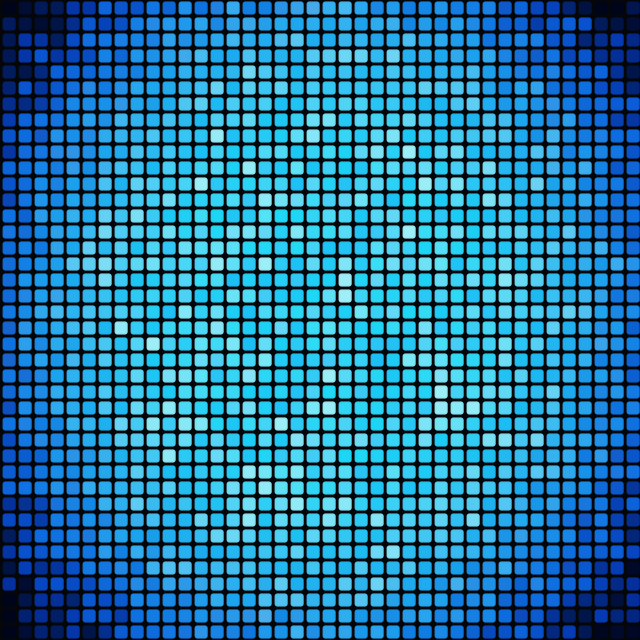
Reproduce this background procedurally as a WebGL 2 fragment shader.

```glsl
#version 300 es
precision highp float;
// A wall of small rounded tiles on black, lit by a broad cyan glow that
// falls through blue to near-black corners. A repeated rounded-box distance
// shapes the tiles; a hash varies the light and paleness of each one.

uniform vec2 u_resolution;
out vec4 fragColor;

const float TILES = 40.0;
const vec2 GRID_SHIFT = vec2(0.07, 0.0);
const float TILE_HALF = 0.41;
const float TILE_CORNER = 0.18;

const vec2 GLOW_CENTER = vec2(0.015, 0.01);
const vec2 GLOW_SCALE = vec2(1.03, 0.92);

const vec3 GAP = vec3(0.02, 0.024, 0.036);
const vec3 CYAN = vec3(0.09, 0.81, 0.96);
const vec3 AZURE = vec3(0.10, 0.66, 0.93);
const vec3 BLUE = vec3(0.05, 0.45, 0.88);
const vec3 DEEP = vec3(0.02, 0.24, 0.73);
const vec3 NIGHT = vec3(0.0, 0.015, 0.10);
const vec3 PALE = vec3(0.70, 0.96, 0.97);

// Two independent values in 0..1 for each cell, without sine.
vec2 hash22(vec2 p) {
    vec3 q = fract(p.xyx * vec3(0.1031, 0.1030, 0.0973));
    q += dot(q, q.yzx + 33.33);
    return fract((q.xx + q.yz) * q.zy);
}

float roundedBox(vec2 p, float halfSize, float corner) {
    vec2 d = abs(p) - halfSize + corner;
    return length(max(d, 0.0)) + min(max(d.x, d.y), 0.0) - corner;
}

// Colour of the glow at a distance from the centre (1 = canvas edge).
vec3 glowColor(float r) {
    vec3 c = mix(CYAN, AZURE, smoothstep(0.5, 0.9, r));
    c = mix(c, BLUE, smoothstep(0.82, 1.05, r));
    c = mix(c, DEEP, smoothstep(1.0, 1.2, r));
    return mix(c, NIGHT, smoothstep(1.12, 1.37, r));
}

vec3 tileColor(vec2 cell) {
    vec2 rnd = hash22(cell + 17.0);
    vec2 p = (cell + 0.5 + GRID_SHIFT) / TILES * 2.0 - 1.0;
    float r = length((p - GLOW_CENTER) * GLOW_SCALE);

    // Random shift along the glow, then a spread of paler tiles.
    vec3 c = glowColor(r + (rnd.x - 0.5) * 0.2);
    c.g *= 0.91 + 0.13 * rnd.x;
    float paleness = 0.03 + 0.6 * pow(rnd.y, 1.6) + 0.3 * pow(rnd.y, 14.0);
    return mix(c, PALE, paleness * (1.0 - smoothstep(0.5, 1.17, r)));
}

void main() {
    float side = min(u_resolution.x, u_resolution.y);
    vec2 uv = (gl_FragCoord.xy - 0.5 * u_resolution) / side + 0.5;

    // Split the canvas into cells.
    vec2 grid = uv * TILES - GRID_SHIFT;
    vec2 cell = floor(grid);
    vec2 local = fract(grid) - 0.5;

    // Draw the tile with a smooth edge and a slightly dimmer rim.
    float d = roundedBox(local, TILE_HALF, TILE_CORNER);
    float blur = max(0.6 * TILES / side, 0.04);
    float cover = 1.0 - smoothstep(-blur, blur, d);
    float rim = 1.0 - 0.04 * smoothstep(-0.16, 0.0, d);

    fragColor = vec4(mix(GAP, tileColor(cell) * rim, cover), 1.0);
}
```
